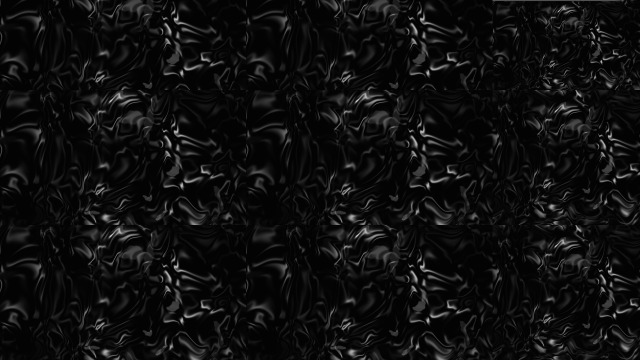
A Shadertoy shader for this texture:

```glsl
// Dark glassy marble tiled three across and three down, with a short top row
// and a narrow last column. Each cell crops a centred 3:2 slab to fill itself;
// the slab is contour lines of domain-warped gradient noise plus a few gleams.

#define GRID vec2(13.0, 8.0)      // canvas divisions: columns 5+5+3, rows 2+3+3
#define SLAB_ASPECT 1.5
#define WARP_AMOUNT 0.095
#define WARP_FREQUENCY 4.5
#define VEIN_FREQUENCY vec2(11.0, 16.0)
#define VEIN_BANDS 2.8
#define VEIN_SHARPNESS 2.6
#define VEIN_LIGHT 0.5
#define BASE_GREY 0.012
#define RIM_GREY 0.32
#define SAMPLES 2

vec2 gradientAt(vec2 cell) {
    float angle = 6.2832 * fract(sin(dot(cell, vec2(127.1, 311.7))) * 43758.5);
    return vec2(cos(angle), sin(angle));
}

float gradientNoise(vec2 p) {
    vec2 i = floor(p), f = p - i;
    vec2 u = f * f * f * (f * (f * 6.0 - 15.0) + 10.0);
    vec2 e = vec2(0.0, 1.0);
    float a = dot(gradientAt(i), f);
    float b = dot(gradientAt(i + e.yx), f - e.yx);
    float c = dot(gradientAt(i + e.xy), f - e.xy);
    float d = dot(gradientAt(i + e.yy), f - e.yy);
    return mix(mix(a, b, u.x), mix(c, d, u.x), u.y);
}

vec2 noisePair(vec2 p) {
    return vec2(gradientNoise(p + 17.3), gradientNoise(p + vec2(51.7, 83.1)));
}

// Each pass bends the plane with smaller, tighter swirls
vec2 warp(vec2 p) {
    float amount = WARP_AMOUNT, frequency = WARP_FREQUENCY;
    for (int i = 0; i < 3; i++) {
        p += amount * noisePair(p * frequency * vec2(1.15, 0.85));
        amount *= 0.5;
        frequency *= 2.4;
    }
    return p;
}

// Soft capsule from a to b
float gleam(vec2 p, vec2 a, vec2 b, float radius) {
    vec2 ab = b - a;
    float t = clamp(dot(p - a, ab) / dot(ab, ab), 0.0, 1.0);
    return 1.0 - smoothstep(radius * 0.6, radius, length(p - a - ab * t));
}

float veins(vec2 p) {
    return pow(0.5 + 0.5 * cos(6.2832 * VEIN_BANDS * gradientNoise(p)), VEIN_SHARPNESS);
}

// Slab coordinates: centred, one unit wide, y up
float slab(vec2 p) {
    vec2 w = warp(p);
    float left = 1.0 - smoothstep(-0.2, -0.04, p.x);
    float rim = smoothstep(0.21, 0.28, abs(p.y));

    // Rising curls on the right, upright grain on the left, flat streaks at the rims
    vec2 curl = vec2(0.8 * w.x + 0.6 * w.y, 0.8 * w.y - 0.6 * w.x);
    float line = veins(curl * VEIN_FREQUENCY);
    line = mix(line, veins(w * vec2(20.0, 8.0) + 3.1), left);
    line = mix(line, veins(w * vec2(8.0, 19.0) + 7.7), rim * 0.6);

    // Light breaks into small flecks between wide black pools
    float flecks = smoothstep(-0.18, 0.5, gradientNoise(w * vec2(24.0, 19.0) + 29.0));
    float pools = 0.25 + 1.1 * smoothstep(-0.3, 0.3, gradientNoise(w * 6.0 + 61.0));
    float haze = 0.12 * smoothstep(-0.3, 0.3, gradientNoise(p * 6.0 + 41.0));
    float zone = mix(1.15, 0.55, left) * (1.0 - 0.4 * smoothstep(0.22, 0.45, p.x + 0.4 * p.y));
    float seam = p.x + 0.11 + 0.15 * p.y;
    zone += 0.4 * exp(-100.0 * seam * seam);
    float grey = BASE_GREY + VEIN_LIGHT * zone * line * (flecks * pools + haze);

    // Polished highlights with ragged outlines
    vec2 q = p + 0.022 * noisePair(p * 24.0) + 0.008 * noisePair(p * 60.0);
    float shine = 0.46 * gleam(q, vec2(0.200, -0.060), vec2(0.210, -0.050), 0.017);
    shine = max(shine, 0.40 * gleam(q, vec2(0.085, -0.163), vec2(0.102, -0.166), 0.014));
    shine = max(shine, 0.40 * gleam(q, vec2(-0.150, -0.237), vec2(-0.100, -0.225), 0.011));
    shine = max(shine, 0.32 * gleam(q, vec2(0.140, -0.250), vec2(0.165, -0.220), 0.010));
    shine = max(shine, 0.26 * gleam(q, vec2(0.005, 0.150), vec2(0.060, 0.165), 0.026));
    shine = max(shine, 0.22 * gleam(q, vec2(0.120, 0.230), vec2(0.095, 0.085), 0.014));
    shine = max(shine, 0.22 * gleam(q, vec2(0.380, -0.130), vec2(0.400, -0.200), 0.014));
    return max(grey, shine * (0.5 + 0.6 * line));
}

float tiledSlabs(vec2 uv) {
    // Grid position measured from the top left
    vec2 g = vec2(uv.x, 1.0 - uv.y) * GRID;
    float column = min(floor(g.x / 5.0), 2.0);
    bool shortRow = g.y < 2.0;
    vec2 start = vec2(5.0 * column, shortRow ? 0.0 : 2.0 + 3.0 * floor((g.y - 2.0) / 3.0));
    vec2 size = vec2(column < 2.0 ? 5.0 : 3.0, shortRow ? 2.0 : 3.0);

    // Scale the slab to cover its cell
    vec2 toCanvas = vec2(1.0, iResolution.y / iResolution.x) / GRID;
    vec2 cell = size * toCanvas;
    float slabWidth = max(cell.x, cell.y * SLAB_ASPECT);
    vec2 p = (g - start - 0.5 * size) * toCanvas / slabWidth;
    float grey = slab(vec2(p.x, -p.y));

    // Pale edge along the top of the narrow corner cell
    float edge = step(2.0, column) * (1.0 - smoothstep(0.015, 0.03, g.y));
    return mix(grey, RIM_GREY, edge * (1.0 - smoothstep(0.96, 0.98, uv.x)));
}

void mainImage(out vec4 fragColor, in vec2 fragCoord) {
    float grey = 0.0;
    for (int i = 0; i < SAMPLES * SAMPLES; i++) {
        vec2 offset = (vec2(i % SAMPLES, i / SAMPLES) + 0.5) / float(SAMPLES) - 0.5;
        grey += tiledSlabs((fragCoord + offset) / iResolution.xy);
    }
    fragColor = vec4(vec3(grey / float(SAMPLES * SAMPLES)), 1.0);
}
```
